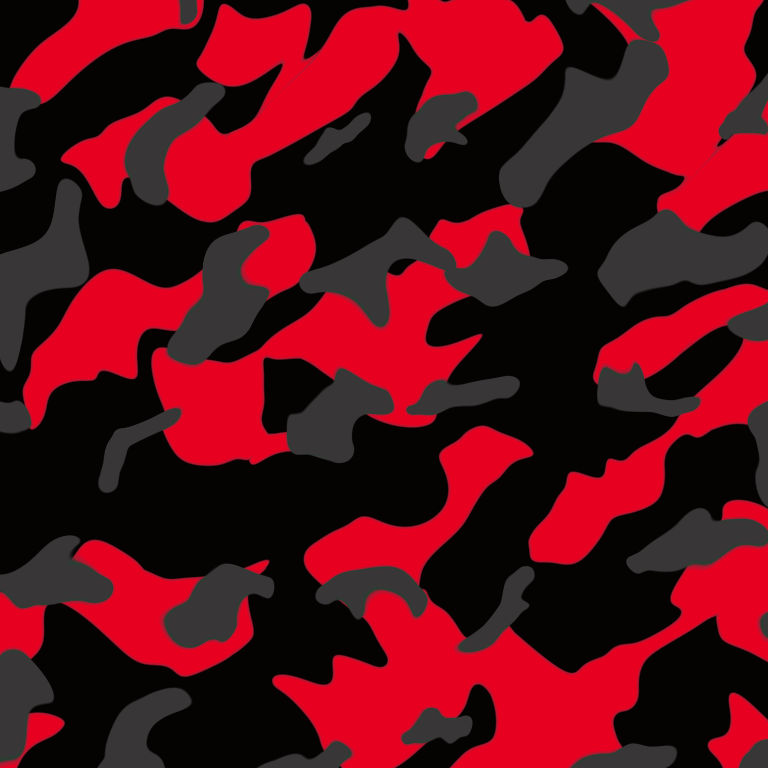
A WebGL 1 fragment shader for this pattern:

```glsl
precision highp float;
// Three-tone camouflage: black ground, lobed red patches and smaller grey islands.
// Red is a thresholded sum of random plane waves, stretched along a rising diagonal.
// Grey islands are S-bent capsules on a jittered grid; thin muted rims line the edges.

uniform vec2 u_resolution;

#define BLACK vec3(0.018, 0.008, 0.008)
#define RED vec3(0.91, 0.0, 0.13)
#define GREY vec3(0.22, 0.212, 0.217)
#define RED_RIM vec3(0.71, 0.09, 0.19)
#define GREY_RIM vec3(0.17, 0.24, 0.20)
#define RED_LEVEL 0.19      // threshold in standard deviations
#define RED_TILT 0.4        // direction of the patches, radians
#define RED_STRETCH 0.58    // frequency along the patches relative to across
#define GREY_CELLS 5.0      // islands per canvas side
#define GREY_TILT 0.6
#define WARP 0.028
#define EDGE 0.0013         // half width of the soft edge

const float TAU = 6.2831853;
const int WAVES = 14;

float hash(vec2 p) {
  return fract(sin(dot(p, vec2(127.1, 311.7))) * 43758.5453);
}

vec2 rotate(vec2 p, float a) {
  float c = cos(a), s = sin(a);
  return vec2(c * p.x + s * p.y, c * p.y - s * p.x);
}

// Bends space at three scales to make lobes, bays and fingers
vec2 warp(vec2 p, float seed, float amount) {
  for (int i = 1; i <= 3; i++) {
    float k = float(i);
    vec2 q = rotate(p, seed + 1.3 * k);
    p += amount / k * sin(22.0 * k * q.yx + vec2(seed, 2.7 * seed + k));
  }
  return p;
}

// Random waves with zero mean and unit variance, plus a creased term for sharp corners
float redField(vec2 p) {
  p = rotate(warp(p, 1.7, WARP), RED_TILT);
  p.x *= RED_STRETCH;
  float sum = 0.0, power = 0.0;
  for (int i = 0; i < WAVES; i++) {
    float k = float(i), t = k / float(WAVES - 1);
    float amp = mix(1.0, 0.6, t);
    vec2 dir = rotate(vec2(1.0, 0.0), 2.39996 * k);
    float phase = hash(vec2(k, 4.0));
    sum += amp * sin(TAU * (mix(2.7, 8.8, t) * dot(p, dir) + phase));
    power += 0.5 * amp * amp;
  }
  float crease = abs(sin(14.0 * p.x - 19.0 * p.y + 1.0)) - 0.637;
  return sum / sqrt(power) + 0.5 * crease - RED_LEVEL;
}

// Signed distance to the red patches, from the field and its slope
float redDistance(vec2 p) {
  vec2 e = vec2(0.001, 0.0);
  float f = redField(p);
  vec2 slope = vec2(redField(p + e.xy), redField(p + e.yx)) - f;
  return -f / max(length(slope) / e.x, 3.0);
}

// Capsule with a different radius at each end
float capsule(vec2 p, vec2 a, vec2 b, float ra, float rb) {
  vec2 ab = b - a;
  float h = clamp(dot(p - a, ab) / dot(ab, ab), 0.0, 1.0);
  return length(p - a - ab * h) - mix(ra, rb, h);
}

float smoothMin(float a, float b, float k) {
  float h = max(k - abs(a - b), 0.0) / k;
  return min(a, b) - 0.25 * k * h * h;
}

// One island: an S of three arms, with a side lobe that may sink into the body
float island(vec2 p, vec2 id) {
  float r1 = hash(id + 3.1), r2 = hash(id + 17.3);
  float r3 = hash(id + 29.9), r4 = hash(id + 41.7);
  float size = mix(0.53, 1.14, r1 * r1);
  p = rotate(p, GREY_TILT + 1.3 * (r2 - 0.5)) / size;
  p.y *= r3 < 0.5 ? -1.0 : 1.0;
  vec2 tail = vec2(-0.46, mix(-0.16, 0.08, r2));
  vec2 low = vec2(-0.16, mix(-0.1, 0.0, r4));
  vec2 high = vec2(0.16, mix(0.02, 0.16, r3));
  vec2 head = vec2(0.46, mix(-0.02, 0.16, r4));
  vec2 lobe = vec2(0.24 * (r4 - 0.5), mix(-0.34, -0.08, r2));
  float d = capsule(p, tail, low, mix(0.09, 0.16, r3), 0.14);
  d = smoothMin(d, capsule(p, low, high, 0.14, 0.13), 0.12);
  d = smoothMin(d, capsule(p, high, head, 0.13, mix(0.15, 0.09, r3)), 0.12);
  d = smoothMin(d, capsule(p, low, lobe, 0.1, 0.09), 0.16);
  return d * size;
}

// Distance to the nearest island on the staggered, jittered grid
float greyDistance(vec2 p) {
  p = warp(p, 4.3, 0.55 * WARP) * GREY_CELLS + 0.3;
  vec2 cell = floor(p);
  float d = 1.0;
  for (int y = -1; y <= 1; y++) {
    for (int x = -1; x <= 1; x++) {
      vec2 id = cell + vec2(float(x), float(y));
      vec2 jitter = vec2(hash(id), hash(id + 7.7)) - 0.5;
      float stagger = 0.4 * mod(id.y, 2.0) - 0.2;
      vec2 center = id + 0.5 + vec2(0.4, 0.55) * jitter + vec2(stagger, 0.0);
      d = min(d, island(p - center, id));
    }
  }
  return d / GREY_CELLS;
}

void main() {
  float unit = min(u_resolution.x, u_resolution.y);
  vec2 p = gl_FragCoord.xy / unit;
  float edge = max(EDGE, 0.6 / unit);
  float red = redDistance(p), grey = greyDistance(p);
  float onRed = 1.0 - smoothstep(-edge, edge, red);

  // Rims: red dulls towards every border, grey only where it lies on red
  float redRim = smoothstep(-3.0 * edge, -edge, max(red, -grey));
  float greyRim = onRed * smoothstep(-3.0 * edge, -edge, grey);
  vec3 color = mix(BLACK, mix(RED, RED_RIM, redRim), onRed);
  vec3 island = mix(GREY, GREY_RIM, greyRim);
  color = mix(island, color, smoothstep(-edge, edge, grey));
  gl_FragColor = vec4(color, 1.0);
}
```
